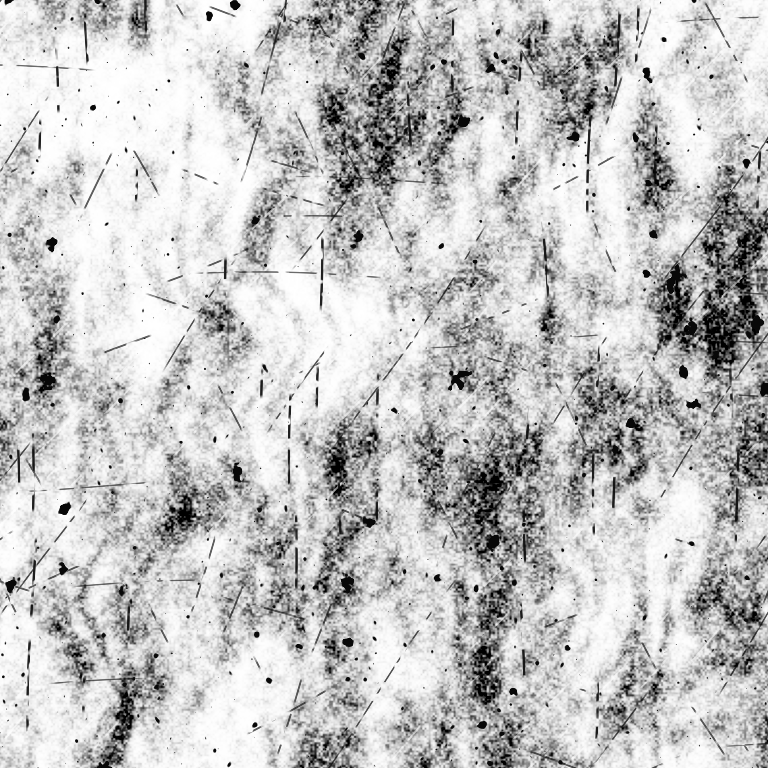
This texture is drawn by a WebGL 1 fragment shader. Its source:

```glsl
precision highp float;
// Worn, stained white plaster in greys: layered cloud, streak and grain noise
// is shaped into an ink density, then cellular specks and broken hairline
// scratches are laid over it and a few pale scratches rubbed out.

#define CLOUD_SCALE 4.0     // largest stains across the canvas
#define CLOUD_GAIN 0.84     // strength falloff per cloud octave
#define STREAK_GAIN 0.36    // vertical and slanted smears
#define GRAIN_GAIN 0.36     // fine grit
#define INK_CONTRAST 1.75   // slope of the density curve
#define INK_STRENGTH 0.205  // overall darkness
#define SPECK_SIZE 0.0085   // largest chip radius
#define SCRATCH_WIDTH 0.0005
#define SOFT 0.0014         // edge softness
#define SLANT 0.6           // lean of the long scratches, in radians

uniform vec2 u_resolution;

float hash(vec2 p) {
  vec3 q = fract(p.xyx * 0.1031);
  q += dot(q, q.yzx + 33.33);
  return fract((q.x + q.y) * q.z);
}

// Value noise scaled to roughly zero mean and unit deviation.
float noise(vec2 p) {
  vec2 i = floor(p), f = fract(p);
  f = f * f * (3.0 - 2.0 * f);
  float low = mix(hash(i), hash(i + vec2(1, 0)), f.x);
  float high = mix(hash(i + vec2(0, 1)), hash(i + vec2(1, 1)), f.x);
  return (mix(low, high, f.y) - 0.5) * 4.7;
}

// Coordinates across (x) and along (y) a direction leaning right of vertical.
vec2 lean(vec2 p, float angle) {
  vec2 dir = vec2(sin(angle), cos(angle));
  return vec2(dot(p, vec2(dir.y, -dir.x)), dot(p, dir));
}

// Cloudy stains, slightly taller than wide.
float clouds(vec2 p) {
  vec2 q = p * vec2(1.0, 0.8) * CLOUD_SCALE + 7.0;
  float sum = 0.0, gain = 0.46;
  for (int i = 0; i < 5; i++) {
    sum += gain * noise(q);
    q = lean(q, 0.5) * 2.07 + 19.0;
    gain *= CLOUD_GAIN;
  }
  return sum;
}

// Ragged chips scattered one per cell; "crowd" swells them inside stains.
float specks(vec2 p, float cells, float density, float size, float crowd) {
  vec2 q = p * cells, home = floor(q);
  float rag = noise(p * 150.0 + cells) * 0.28 + noise(p * 290.0) * 0.12;
  float ink = 0.0;
  for (int y = -1; y <= 1; y++) {
    for (int x = -1; x <= 1; x++) {
      vec2 id = home + vec2(x, y);
      float pick = hash(id + cells);
      vec2 center = id + vec2(hash(id + 31.0), hash(id + 73.0));
      vec2 d = lean((q - center) / cells, (pick / density - 0.5) * 1.6);
      d.y *= mix(0.4, 1.2, hash(id + 117.0));
      float grade = hash(id + 151.0);
      float radius = size * mix(0.25, 1.0, grade * grade) * crowd;
      float edge = length(d) - radius * (1.0 + rag);
      ink = max(ink, step(pick, density) * (1.0 - smoothstep(-SOFT, SOFT * 0.4, edge)));
    }
  }
  return ink;
}

// One thin, gently bent line per long cell, with worn gaps.
float scratches(vec2 p, float angle, vec2 grid, float density, float width) {
  vec2 q = lean(p, angle);
  q.x += 0.004 * sin(q.y * 13.0 + q.x * 5.0);
  q *= grid;
  q.y += 7.0 * hash(vec2(floor(q.x), grid.x));
  vec2 id = floor(q) + grid, f = fract(q);
  float tilt = (hash(id + 41.0) - 0.5) * 0.4;
  float across = f.x - mix(0.25, 0.75, hash(id + 11.0)) - tilt * (f.y - 0.5);
  float reach = mix(0.1, 0.44, hash(id + 67.0));
  float line = 1.0 - smoothstep(width, width + SOFT, abs(across) / grid.x);
  line *= 1.0 - smoothstep(reach, reach + 0.05, abs(f.y - 0.5));
  float worn = smoothstep(-0.9, 0.3, noise(p * 120.0 + grid.x));
  return line * worn * step(hash(id + 97.0), density);
}

void main() {
  vec2 p = gl_FragCoord.xy / u_resolution.y;
  vec2 warped = p + 0.012 * vec2(noise(p * 9.0), noise(p * 9.0 + 40.0));

  // Stains, smears and grit
  float stain = clouds(warped);
  stain += STREAK_GAIN * noise(warped * vec2(68.0, 5.0) + 13.0);
  stain += 0.6 * STREAK_GAIN * noise(lean(warped, SLANT) * vec2(50.0, 9.0) + 29.0);
  float grit = noise(p * 170.0) * 0.8 + noise(p * 370.0 + 5.0);
  float field = stain + grit * GRAIN_GAIN * (0.75 + 0.5 * clamp(stain, 0.0, 1.6));
  float ink = log(1.0 + exp(INK_CONTRAST * field)) * INK_STRENGTH;

  // Pale rubbed lines, then dark hairlines and dashes
  ink *= 1.0 - 0.55 * scratches(p, SLANT + 0.15, vec2(31.0, 5.0), 0.4, SCRATCH_WIDTH);
  float marks = 0.7 * scratches(p, SLANT, vec2(13.0, 2.3), 0.4, SCRATCH_WIDTH * 0.6);
  marks = max(marks, 0.9 * scratches(p, 0.0, vec2(33.0, 7.0), 0.17, SCRATCH_WIDTH * 1.7));
  marks = max(marks, 0.6 * scratches(p, 1.57, vec2(15.0, 3.0), 0.2, SCRATCH_WIDTH * 0.5));
  for (int i = 0; i < 4; i++) {
    float turn = float(i);
    marks = max(marks, 0.65 * scratches(p, 0.35 + turn * 0.77, vec2(17.0 + turn, 8.0), 0.1, SCRATCH_WIDTH));
  }

  // Chips of two sizes
  float crowd = 0.6 + 0.5 * smoothstep(-1.2, 1.4, stain);
  marks = max(marks, specks(p, 21.0, 0.24, SPECK_SIZE, crowd));
  marks = max(marks, specks(p, 58.0, 0.22, SPECK_SIZE * 0.34, crowd));

  float tone = 1.0 - clamp(mix(ink, 0.97, marks), 0.0, 1.0);
  gl_FragColor = vec4(vec3(tone), 1.0);
}
```
